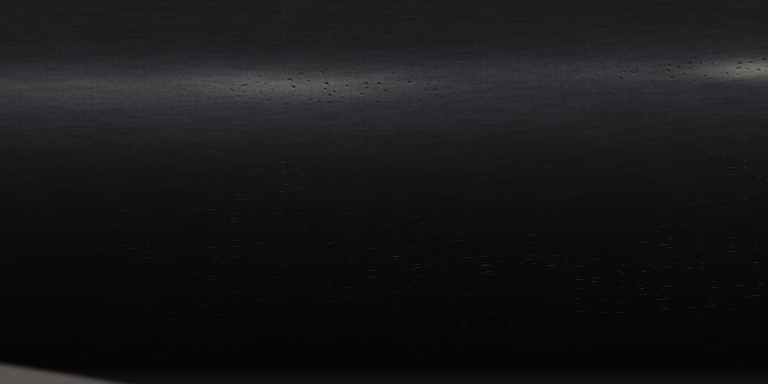
Give the GLSL for this texture, as a WebGL 1 fragment shader.

```glsl
precision highp float;
uniform vec2 u_resolution;

float hash(vec2 p) {
  return fract(sin(dot(p, vec2(127.1, 311.7))) * 43758.545);
}

float noise(vec2 p) {
  vec2 i = floor(p), f = fract(p);
  f = f * f * (3.0 - 2.0 * f);
  return mix(mix(hash(i), hash(i + vec2(1.0, 0.0)), f.x),
             mix(hash(i + vec2(0.0, 1.0)), hash(i + 1.0), f.x), f.y);
}

float fbm(vec2 p) {
  float sum = 0.0, amp = 0.5;
  for (int i = 0; i < 4; i++) {
    sum += amp * noise(p);
    p = p * 2.03 + 17.3;
    amp *= 0.5;
  }
  return sum;
}

float bell(float d, float width) {
  return exp(-d * d / (width * width));
}

// One soft elongated mark in a random share of the grid cells
float marks(vec2 p, vec2 cells, float share, float seed) {
  vec2 q = p * cells, id = floor(q) + seed;
  vec2 offset = vec2(hash(id + 3.1), hash(id + 7.7)) - 0.5;
  vec2 d = fract(q) - 0.5 - offset * 0.4;
  float size = mix(0.12, 0.3, hash(id + 11.9));
  d.y += 0.1 * sin(d.x * 9.0 + 6.3 * hash(id + 5.3));
  float body = 1.0 - smoothstep(size * 0.3, size, length(d * vec2(0.8, 1.1)));
  return body * step(hash(id), share);
}

void main() {
  vec2 uv = gl_FragCoord.xy / u_resolution;
  vec2 p = vec2(uv.x * 2.0, uv.y);

  // Broad cylindrical shading
  float shade = mix(0.022, 0.045, smoothstep(0.05, 0.4, uv.y));
  shade += 0.045 * smoothstep(0.32, 0.64, uv.y);
  shade += 0.025 * smoothstep(0.55, 0.75, uv.y);
  float ridge = 0.775 + 0.045 * smoothstep(0.4, 0.95, uv.x);
  float across = uv.y - ridge;
  float spread = across > 0.0 ? 0.075 : 0.13;
  float sheen = bell(across, spread) * (0.065 + 0.03 * bell(uv.x - 0.33, 0.25));

  // Narrow highlights on the ridge
  float streaky = 0.65 + 0.7 * fbm(p * vec2(9.0, 65.0));
  float glint = 0.12 * bell(uv.x - 0.38, 0.16) * bell(across - 0.004, 0.035);
  glint += 0.055 * bell(uv.x - 0.08, 0.15) * bell(uv.y - 0.77, 0.045);
  glint += 0.19 * bell(uv.x - 0.98, 0.06) * bell(uv.y - 0.82, 0.026);
  glint += 0.045 * smoothstep(0.55, 0.85, uv.x) * bell(uv.y - 0.81, 0.026);
  float light = shade + sheen + glint * streaky;

  // Wood grain follows a slight curve
  vec2 g = p;
  g.y += 0.018 * sin(p.x * 2.6 + 0.6) - 0.05 * smoothstep(1.1, 2.0, p.x) * (p.x - 1.1);
  float fibre = fbm(g * vec2(14.0, 150.0)) - 0.47;
  float speckle = noise(p * 230.0) - 0.5;
  light *= 1.0 + 0.28 * fibre + 0.16 * speckle;

  // Pale scratches gathered in patches
  float patches = smoothstep(0.42, 0.62, fbm(g * vec2(3.0, 9.0) + 4.0));
  float scratches = marks(g, vec2(17.0, 120.0), 0.22, 2.0)
                  + 0.7 * marks(g + 0.013, vec2(34.0, 150.0), 0.2, 31.0);
  float zone = smoothstep(0.06, 0.25, uv.y) * (1.0 - 0.6 * smoothstep(0.55, 0.7, uv.y));
  light += 0.065 * scratches * patches * zone * (0.6 + 0.7 * uv.x);

  // Dark pores with lit lower rims
  float poreZone = bell(across, 0.05) * (bell(uv.x - 0.44, 0.16) + 0.7 * smoothstep(0.65, 0.9, uv.x));
  vec2 tilted = p + vec2(-0.5 * p.y, 0.12 * p.x);
  float pores = marks(tilted, vec2(38.0, 65.0), 0.42, 9.0);
  float rims = marks(tilted + vec2(0.0, 0.005), vec2(38.0, 65.0), 0.42, 9.0);
  light *= 1.0 - 0.65 * pores * poreZone;
  light += 0.06 * rims * (1.0 - pores) * poreZone;

  // Cool sheen over a neutral, faintly warm dark body
  vec3 tint = mix(vec3(1.04, 0.98, 0.98), vec3(0.97, 0.99, 1.06), smoothstep(0.35, 0.7, uv.y));
  tint = mix(tint, vec3(1.02, 1.01, 0.98), clamp(glint * 6.0, 0.0, 1.0));
  vec3 color = light * tint;

  // Pale surface below the lower edge
  color += vec3(0.055, 0.05, 0.048) * (1.0 - smoothstep(0.0, 0.045, uv.y));
  float edge = 0.052 - 0.3 * uv.x - 0.2 * uv.x * uv.x;
  float below = 1.0 - smoothstep(edge - 0.012, edge + 0.012, uv.y);
  color = mix(color, vec3(0.34, 0.32, 0.31) * (1.0 + 0.1 * speckle), below);

  gl_FragColor = vec4(color, 1.0);
}
```
